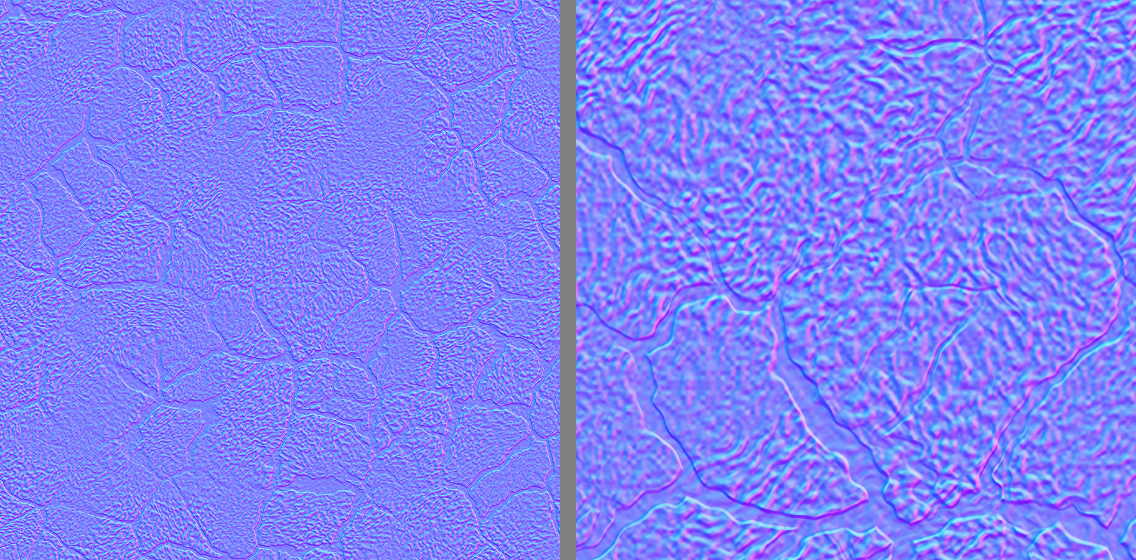
Left, the full canvas; right, a detail of the centre.
A Shadertoy shader for this texture map:

```glsl
#define PLATES 8.0          // large plates across the canvas
#define SPLITS 14.0         // small plates across the canvas
#define CRACK_DEPTH 0.0013
#define CRACK_WIDTH 0.0050
#define CRACK_WALL 0.0022
#define GRAIN_FREQ vec2(140.0, 188.0)
#define GRAIN_HEIGHT 0.0018
#define GRAIN_TILT 0.4
#define DUST_FREQ 340.0
#define DUST_HEIGHT 0.0011
#define SLOPE_STEP 0.0018
#define FACING_SKEW 0.14    // steepens the faces turned to the right

float hash(vec2 p) {
    return fract(sin(dot(p, vec2(127.1, 311.7))) * 43758.55);
}

vec2 hash2(vec2 p) {
    return vec2(hash(p), hash(p + 57.3));
}

float noise(vec2 p) {
    vec2 i = floor(p), f = fract(p);
    f = f * f * (3.0 - 2.0 * f);
    return mix(mix(hash(i), hash(i + vec2(1, 0)), f.x),
               mix(hash(i + vec2(0, 1)), hash(i + vec2(1, 1)), f.x), f.y);
}

vec2 noise2(vec2 p) {
    return vec2(noise(p), noise(p + 31.7)) - 0.5;
}

// Gradient noise around zero, free of broad swells
float ramp(vec2 cell, vec2 f, vec2 corner) {
    return dot(2.0 * hash2(cell + corner) - 1.0, f - corner);
}

float ripple(vec2 p) {
    vec2 i = floor(p), f = fract(p), u = f * f * (3.0 - 2.0 * f);
    return mix(mix(ramp(i, f, vec2(0, 0)), ramp(i, f, vec2(1, 0)), u.x),
               mix(ramp(i, f, vec2(0, 1)), ramp(i, f, vec2(1, 1)), u.x), u.y);
}

// Distance to the nearest border between Voronoi cells
float borderDistance(vec2 p) {
    vec2 cell = floor(p), f = fract(p), nearest = vec2(0.0);
    float best = 8.0, border = 8.0;
    for (int y = -1; y <= 1; y++)
    for (int x = -1; x <= 1; x++) {
        vec2 o = vec2(x, y);
        vec2 r = o + hash2(cell + o) - f;
        float d = dot(r, r);
        if (d < best) { best = d; nearest = r; }
    }
    for (int y = -2; y <= 2; y++)
    for (int x = -2; x <= 2; x++) {
        vec2 o = vec2(x, y);
        vec2 r = o + hash2(cell + o) - f;
        vec2 gap = r - nearest;
        if (dot(gap, gap) > 1e-4)
            border = min(border, dot(0.5 * (nearest + r), normalize(gap)));
    }
    return border;
}

// 1 inside a channel, 0 on the plates
float channel(vec2 p, float scale, float width) {
    float d = borderDistance(p * scale) / scale;
    return 1.0 - smoothstep(width - CRACK_WALL * 0.5, width + CRACK_WALL * 0.5, d);
}

float cracks(vec2 p) {
    vec2 q = p + 0.05 * noise2(p * 11.0) + 0.016 * noise2(p * 36.0)
               + 0.007 * noise2(p * 110.0);
    float width = CRACK_WIDTH * mix(0.4, 1.5, noise(p * 8.0 + 4.0));
    float major = channel(q, PLATES, width)
                * mix(0.15, 1.0, smoothstep(0.2, 0.6, noise(p * 7.0 + 9.0)));
    float minor = channel(q + 3.7, SPLITS, width * 0.6)
                * 0.7 * smoothstep(0.4, 0.8, noise(p * 9.0 + 21.0));
    return max(major, minor);
}

// Crooked tilted flakes, giving way to upright ones in patches
float grain(vec2 p) {
    float c = cos(GRAIN_TILT), s = sin(GRAIN_TILT);
    vec2 q = p + 0.03 * noise2(p * 13.0) + 0.005 * noise2(p * 85.0 + 5.0);
    vec2 tilted = vec2(c * q.x + s * q.y, c * q.y - s * q.x);
    float flakes = ripple(tilted * GRAIN_FREQ);
    float upright = ripple(q * GRAIN_FREQ.yx + 83.0);
    float n = mix(flakes, upright, 0.8 * smoothstep(0.55, 0.8, noise(p * 9.0 + 13.0)));
    float rough = mix(0.55, 1.25, smoothstep(0.2, 0.65, noise(p * 14.0 + 40.0)));
    return rough * smoothstep(-0.22, 0.32, n);
}

float height(vec2 p) {
    float crack = cracks(p);
    float surface = GRAIN_HEIGHT * grain(p) + DUST_HEIGHT * noise(p * DUST_FREQ + 7.0);
    return surface * mix(1.0, 0.4, crack) - CRACK_DEPTH * crack;
}

void mainImage(out vec4 fragColor, in vec2 fragCoord) {
    vec2 p = fragCoord / iResolution.y;

    // Surface slope by finite differences
    vec2 e = vec2(SLOPE_STEP, 0.0);
    float h = height(p);
    vec2 slope = vec2(height(p + e.xy) - h, height(p + e.yx) - h) / SLOPE_STEP;
    vec2 n = normalize(vec3(-slope, 1.0)).xy;
    n.x *= 1.0 + FACING_SKEW * sign(n.x);

    // Encode the normal, with a softened blue channel
    fragColor = vec4(vec2(0.49, 0.51) + 0.5 * n, 0.99 - 0.02 * dot(n, n), 1.0);
}
```
